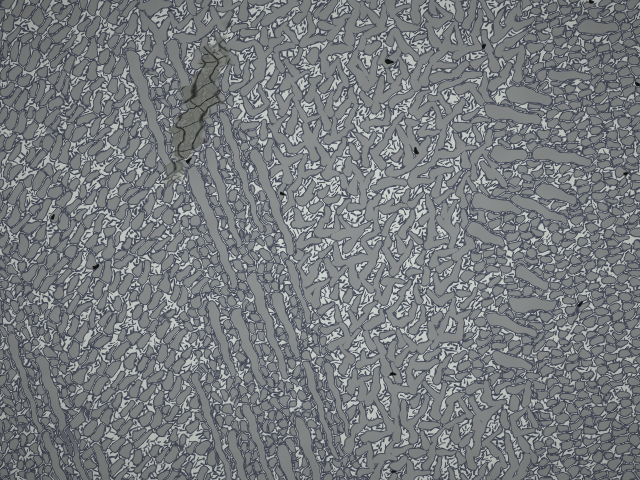
This texture is drawn by a WebGL 1 fragment shader. Its source:

```glsl
precision highp float;
uniform vec2 u_resolution;

const float LEFT = 0.0, COLUMNS = 1.0, CENTRE = 2.0, RIGHT = 3.0, PLATES = 4.0;
const float MERGED = -1.0;

vec2 hash2(vec2 p) {
  return fract(sin(vec2(dot(p, vec2(127.1, 311.7)), dot(p, vec2(269.5, 183.3)))) * 43758.55);
}

mat2 rotation(float a) {
  return mat2(cos(a), sin(a), -sin(a), cos(a));
}

// Crystal domains, split by wavy slanted borders
float zoneAt(vec2 c) {
  float stem = c.x + 0.34 * c.y + 0.02 * sin(c.y * 17.0);
  float side = c.x - 0.98 - 0.2 * c.y - 0.02 * sin(c.y * 23.0);
  if (side > 0.1) return RIGHT;
  if (side > -0.08 && c.y > 0.2) return PLATES;
  if (stem < 0.22 && c.y < 0.5) return COLUMNS;
  if (stem > (c.y < 0.35 ? 0.48 : 0.57) && stem < 0.77 && c.y < 0.85) return COLUMNS;
  return stem < 0.6 ? LEFT : CENTRE;
}

// Signed distance to tapered capsules scattered on a rotated grid;
// size holds half length and radius, gap parts touching grains
float grains(vec2 p, vec2 zones, vec2 cell, vec2 size, float angle, float turn, float fill, float gap) {
  mat2 axes = rotation(angle);
  vec2 q = p * axes;
  vec2 nearest = vec2(1.0);
  for (int y = -1; y <= 1; y++) {
    for (int x = -1; x <= 1; x++) {
      vec2 id = floor(q / cell) + vec2(float(x), float(y));
      vec2 shift = hash2(id), pick = hash2(id + 71.3);
      vec2 centre = (id + 0.5 + 0.5 * (shift - 0.5)) * cell;
      float zone = zoneAt(axes * centre);
      if (zone < zones.x || zone > zones.y || pick.x > fill) continue;
      vec2 local = (q - centre) * rotation((pick.y - 0.5) * turn);
      float reach = size.x * (0.5 + 0.8 * shift.y);
      float along = clamp(local.x, -reach, reach);
      float radius = size.y * (0.75 + 0.5 * shift.x) * (1.0 - 0.25 * along / reach);
      float d = length(local - vec2(along, 0.0)) - radius;
      nearest = d < nearest.x ? vec2(d, nearest.x) : vec2(nearest.x, min(d, nearest.y));
    }
  }
  return max(nearest.x, gap - 0.5 * (nearest.y - nearest.x));
}

// Lays one set of grains over another with a thin gap
float over(float top, float under) {
  return min(top, max(under, 0.003 - top));
}

void main() {
  vec2 p = gl_FragCoord.xy / u_resolution.y;
  vec2 screen = gl_FragCoord.xy / u_resolution - 0.5;
  float soft = max(0.75 / u_resolution.y, 0.0007);
  vec2 all = vec2(LEFT, PLATES);

  // Uneven grain edges
  vec2 w = p + 0.0024 * sin(p.yx * vec2(97.0, 113.0) + 2.0 * sin(p * 31.0));
  w += 0.0009 * sin(w.yx * vec2(303.0, 271.0) + 2.0 * sin(w * 97.0));

  // Grain families
  float d = grains(w, vec2(LEFT), vec2(0.042, 0.0225), vec2(0.0135, 0.0078), 1.02, 0.8, 1.0, 0.0016);
  d = over(d, grains(w, vec2(CENTRE), vec2(0.035, 0.027), vec2(0.018, 0.0073), 1.15, 2.3, 1.0, MERGED));
  d = over(d, grains(w, vec2(RIGHT, PLATES), vec2(0.028, 0.0195), vec2(0.0068, 0.0075), 0.25, 0.8, 1.0, 0.0016));
  d = over(d, grains(w, vec2(COLUMNS), vec2(0.023, 0.0195), vec2(0.0055, 0.0072), -1.24, 1.6, 1.0, 0.0016));
  d = over(grains(w, vec2(COLUMNS), vec2(0.27, 0.047), vec2(0.125, 0.0085), -1.24, 0.06, 0.8, 0.0016), d);
  d = over(grains(w, vec2(PLATES), vec2(0.13, 0.06), vec2(0.042, 0.012), -0.25, 0.5, 0.55, 0.0016), d);

  // Pale matrix crowded with dark flakes
  float flakes = grains(w, all, vec2(0.0098, 0.0068), vec2(0.0042, 0.0012), 0.75, 2.4, 0.85, MERGED);
  float clump = 0.0004 * sin(p.x * 83.0 + 3.0 * sin(p.y * 59.0));
  float speck = 1.0 - smoothstep(-soft, soft, flakes - 0.0002 - clump);
  vec3 ink = vec3(0.235, 0.25, 0.31);
  vec3 matrix = mix(vec3(0.78, 0.80, 0.78), ink, speck * 0.95);
  vec3 grain = vec3(0.535, 0.545, 0.545) + 0.008 * sin(w.x * 53.0 + 2.0 * sin(w.y * 41.0));
  vec3 color = mix(grain, matrix, smoothstep(-soft, soft, d));
  float outline = 1.0 - smoothstep(0.001 - soft, 0.001 + soft, abs(d));
  color = mix(color, ink, outline * 0.9);

  // Tapered smear with dark cracks, fading at the ends
  vec2 scar = (w - vec2(0.412, 0.78)) * rotation(1.23);
  float taper = 1.0 - pow(scar.x / 0.2, 2.0);
  float ragged = 0.009 * sin(scar.x * 71.0) + 0.005 * sin(scar.x * 217.0 + scar.y * 80.0);
  float smear = smoothstep(-0.002, 0.01, 0.036 * taper + ragged - abs(scar.y));
  float bend = 2.0 * sin(scar.x * 33.0) + sin(scar.x * 79.0 + scar.y * 60.0);
  float crack = min(abs(sin(scar.y * 95.0 + bend)), abs(sin(scar.x * 38.0 + scar.y * 70.0 - bend)) + 0.1);
  vec3 stain = mix(vec3(0.11, 0.12, 0.11), vec3(0.43, 0.44, 0.41), smoothstep(0.05, 0.4, crack));
  color = mix(color, stain, smear * clamp(0.3 + 0.6 * taper, 0.0, 0.8));

  // Sparse black pits
  float pits = grains(w, all, vec2(0.23, 0.19), vec2(0.004, 0.003), 0.4, 3.0, 0.35, MERGED);
  color = mix(color, vec3(0.08), 1.0 - smoothstep(-soft, soft, pits));

  // Light falls off toward the corners
  color *= 1.03 - 0.5 * dot(screen, screen) + 0.03 * screen.x;
  gl_FragColor = vec4(color, 1.0);
}
```
